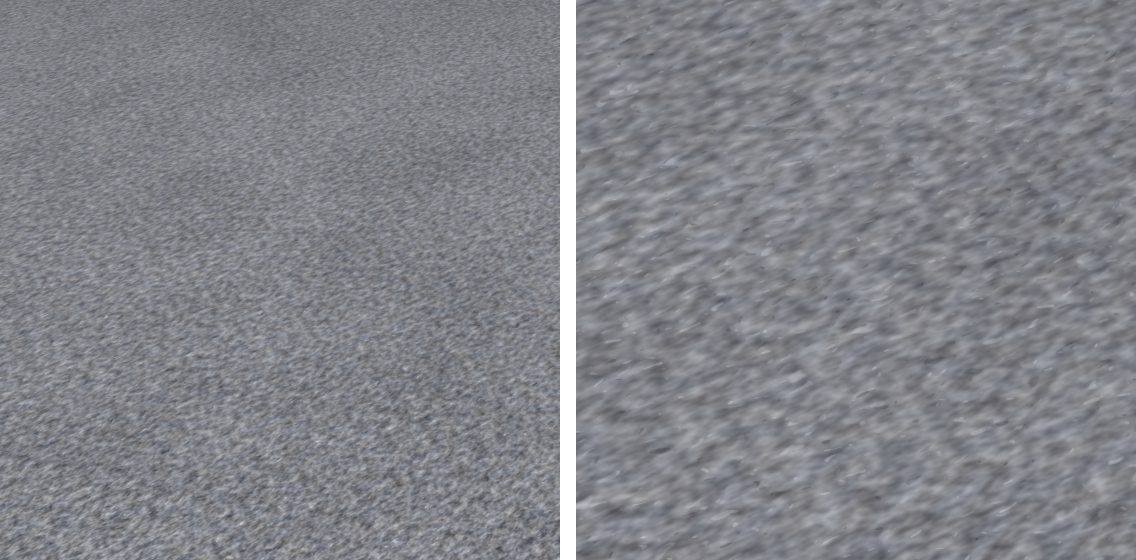
Left, the full canvas; right, a detail of the centre.
Reproduce this texture procedurally as a Shadertoy shader.

```glsl
// Worn grey asphalt seen at a slant: fine slanted grain that shrinks and fades with distance.

const vec3  ASPHALT      = vec3(0.503, 0.508, 0.532);
const vec3  TONE_TINT    = vec3(1.00, 1.02, 1.02);
const vec3  BLUE_SHIFT   = vec3(-0.022, -0.004, 0.026);
const vec2  VANISHING    = vec2(0.75, 2.0);  // vanishing point, in canvas units
const float DEPTH_SCALE  = 2.0;              // ground length per unit of depth
const float GRAIN_ANGLE  = 0.54;             // grain direction on the ground
const float GRAIN_LENGTH = 1.8;              // grain length over its width
const float GRAIN_FREQ   = 120.0;
const float NEAR_AMOUNT  = 0.26;             // grain contrast at the bottom edge
const float FAR_AMOUNT   = 0.15;             // grain contrast at the top edge
const float CHIP_SHARE   = 0.22;
const float CHIP_LIGHT   = 0.13;
const float PIT_DARK     = 0.12;
const float MOTTLE       = 0.035;
const float FAR_SHADE    = 0.025;
const int   AA           = 2;

uint hashBits(ivec2 cell, uint seed) {
    uint h = uint(cell.x) * 1597334677u ^ uint(cell.y) * 3812015801u ^ seed * 2798796u;
    h = (h ^ (h >> 16)) * 2146121u;
    h = (h ^ (h >> 15)) * 2221713u;
    return h ^ (h >> 16);
}

float hash(vec2 cell, uint seed) {
    return float(hashBits(ivec2(cell), seed) & 65535u) / 65535.0;
}

float cornerSlope(vec2 cell, vec2 corner, vec2 f) {
    float angle = 6.28319 * hash(cell + corner, 1u);
    return dot(vec2(cos(angle), sin(angle)), f - corner);
}

float gradientNoise(vec2 p) {
    vec2 cell = floor(p), f = p - cell;
    vec2 w = f * f * f * (f * (f * 6.0 - 15.0) + 10.0);
    float low  = mix(cornerSlope(cell, vec2(0, 0), f), cornerSlope(cell, vec2(1, 0), f), w.x);
    float high = mix(cornerSlope(cell, vec2(0, 1), f), cornerSlope(cell, vec2(1, 1), f), w.x);
    return mix(low, high, w.y);
}

// Canvas position to ground position, turned and squeezed along the grain
vec2 grainSpace(vec2 uv) {
    float depth = 1.0 / (VANISHING.y - uv.y);
    vec2 ground = vec2((uv.x - VANISHING.x) * depth, DEPTH_SCALE * depth);
    float c = cos(GRAIN_ANGLE), s = sin(GRAIN_ANGLE);
    vec2 turned = vec2(c * ground.x + s * ground.y, c * ground.y - s * ground.x);
    return GRAIN_FREQ * turned * vec2(1.0 / GRAIN_LENGTH, 1.0);
}

// Scattered stones: positive for pale chips, negative for dark pits
float chips(vec2 p, uint seed) {
    vec2 cell = floor(p);
    vec2 center = 0.3 + 0.4 * vec2(hash(cell, seed), hash(cell, seed + 1u));
    float radius = mix(0.13, 0.32, hash(cell, seed + 2u));
    float body = 1.0 - smoothstep(0.5 * radius, radius, length(p - cell - center));
    float strength = mix(0.4, 1.0, hash(cell, seed + 3u));
    float kind = hash(cell, seed + 4u) < 0.62 ? CHIP_LIGHT : -PIT_DARK;
    return body * strength * kind * step(hash(cell, seed + 5u), CHIP_SHARE);
}

vec3 asphalt(vec2 uv) {
    vec2 p = grainSpace(uv);
    float far = clamp(uv.y, 0.0, 1.0);

    // Grain in three sizes; the finest fades out with distance
    float coarse = gradientNoise(p);
    float medium = gradientNoise(p * 2.0 + 17.3);
    float fine   = gradientNoise(p * 4.1 + 41.7);
    float grain  = 0.55 * coarse + 0.8 * medium + 0.6 * fine * (1.0 - far);
    float tone   = grain * mix(NEAR_AMOUNT, FAR_AMOUNT, far);

    // Chips and pits, bent out of their grid by the grain
    vec2 bent = p + 0.5 * vec2(medium, coarse);
    float stones = 0.0;
    for (int i = 0; i < 3; i++) {
        float size = 1.0 + 0.6 * float(i);
        stones += chips(bent * size + 31.7 * float(i), uint(10 + 10 * i));
    }
    tone += stones * mix(1.0, 0.45, far);

    // Broad patches and the darker far edge
    tone += MOTTLE * gradientNoise(uv * vec2(3.0, 8.0) + 5.2);
    tone += MOTTLE * gradientNoise(p * 0.13 + 9.1);
    tone -= FAR_SHADE * smoothstep(0.75, 1.05, uv.y);

    float blue = gradientNoise(p * 0.8 + 73.9) * mix(1.0, 0.4, far);
    return ASPHALT + tone * TONE_TINT + blue * BLUE_SHIFT;
}

void mainImage(out vec4 fragColor, in vec2 fragCoord) {
    vec3 color = vec3(0.0);
    for (int j = 0; j < AA; j++) {
        for (int i = 0; i < AA; i++) {
            vec2 offset = (vec2(i, j) + 0.5) / float(AA) - 0.5;
            color += asphalt((fragCoord + offset) / iResolution.xy);
        }
    }
    fragColor = vec4(color / float(AA * AA), 1.0);
}
```
